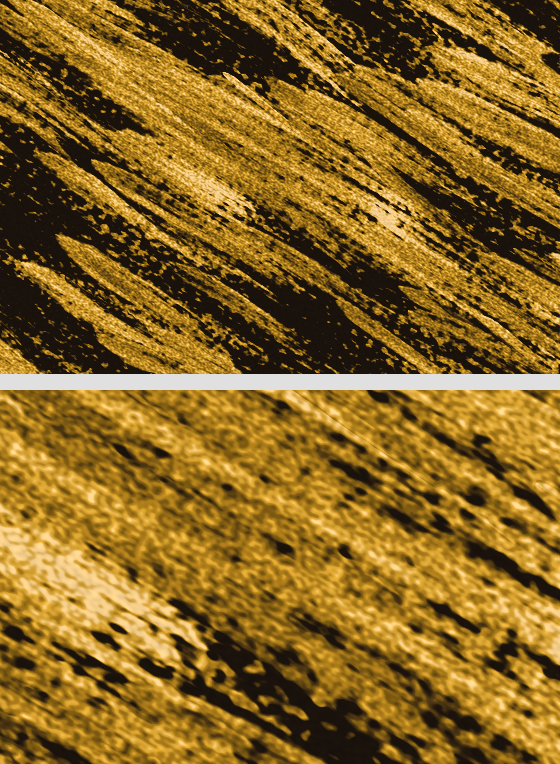
Top: the whole. Bottom: its middle third, enlarged.
Reproduce this texture procedurally as a Shadertoy shader.

```glsl
const float STROKE_ANGLE = 0.55;              // downward slope of the brushwork
const vec2  CELL_SIZE = vec2(0.85, 0.11);     // one stroke per cell, along and across
const int   LAYERS = 4;
const float BARE_SHARE = 0.35;                // share of black strokes
const float ACCENT_SHARE = 0.24;              // share of cells with a thin bright stroke
const vec2  BRISTLE_FREQ = vec2(2.6, 70.0);
const vec2  SPECKLE_FREQ = vec2(42.0, 66.0);
const vec2  GRAIN_FREQ = vec2(125.0, 205.0);
const vec2  BROAD_HEAD = vec2(0.17, 0.88);    // head of the widest stroke
const vec2  BROAD_SIZE = vec2(1.9, 0.12);
const vec2  GLARE_CENTER = vec2(1.045, 0.43);

const vec3 BLACK  = vec3(0.10, 0.07, 0.045);
const vec3 UMBER  = vec3(0.31, 0.22, 0.07);
const vec3 BRONZE = vec3(0.50, 0.36, 0.07);
const vec3 GOLD   = vec3(0.68, 0.49, 0.10);
const vec3 BRIGHT = vec3(0.85, 0.64, 0.19);
const vec3 CREAM  = vec3(0.95, 0.80, 0.54);

vec2 hash2(vec2 p) {
    vec3 h = fract(vec3(p.xyx) * vec3(0.1031, 0.1030, 0.0973));
    h += dot(h, h.yzx + 33.33);
    return fract((h.xx + h.yz) * h.zy);
}

float cornerSlope(vec2 cell, vec2 offset) {
    float angle = 6.2832 * hash2(cell).x;
    return dot(vec2(cos(angle), sin(angle)), offset);
}

float gradientNoise(vec2 p) {
    vec2 i = floor(p), f = p - i;
    vec2 w = f * f * f * (f * (f * 6.0 - 15.0) + 10.0);
    vec2 e = vec2(1.0, 0.0);
    return mix(mix(cornerSlope(i, f), cornerSlope(i + e, f - e), w.x),
               mix(cornerSlope(i + e.yx, f - e.yx), cornerSlope(i + 1.0, f - 1.0), w.x), w.y);
}

vec2 toStrokeSpace(vec2 p) {
    float c = cos(STROKE_ANGLE), s = sin(STROKE_ANGLE);
    return vec2(c * p.x - s * p.y, s * p.x + c * p.y);
}

float bristles(vec2 q) {
    vec2 hair = q * BRISTLE_FREQ;
    return 0.7 * gradientNoise(hair * vec2(1.0, 0.45)) + 0.7 * gradientNoise(hair + 31.0)
         + 0.5 * gradientNoise(hair * vec2(2.2, 2.3) + 57.0);
}

// Returns coverage and relative tone of a stroke that starts at the origin and dries along x
vec2 brushStroke(vec2 q, vec2 size, vec2 tiltBend, float seed, float speckle) {
    q.y += q.x * (tiltBend.y * q.x - tiltBend.x);
    float t = q.x / size.x;
    float side = q.y / size.y;
    float width = sqrt(clamp(q.x / (size.y * 3.5), 0.0, 1.0)) * (1.0 - 0.4 * t * t);
    float edge = width - abs(side);
    if (t < 0.0 || t > 1.25 || edge < -0.3) return vec2(0.0);

    float bristle = bristles(q + seed * 7.0);
    float rough = bristle + 0.75 * speckle;
    float load = 0.78 - 0.7 * t - 0.8 * t * t * t * t;
    float paint = min(edge * 2.5 - 0.1 + 0.45 * rough, load + rough);
    float coverage = smoothstep(-0.1, 0.32, paint);

    // Thick paint gathers in a ridge along the upper edge
    float ridge = smoothstep(0.3, 0.0, abs(edge - 0.2)) * step(0.0, side) * max(0.0, 1.0 - t);
    float tone = 0.42 * bristle + 0.24 * ridge - 0.2 * smoothstep(0.6, 0.0, paint);
    return vec2(coverage, tone);
}

// Paints one layer of scattered strokes over the tone so far
float paintLayer(float tone, vec2 uv, float layer, bool accent, float speckle, float residue) {
    vec2 shift = vec2(0.37, 0.61) * layer;
    vec2 home = floor(uv / CELL_SIZE + shift);
    for (int x = -2; x <= 0; x++)
    for (int y = -2; y <= 2; y++) {
        vec2 cell = home + vec2(x, y);
        vec2 key = cell + layer * 17.0 + 50.0;
        vec2 place = hash2(key), shape = hash2(key + 203.0), kind = hash2(key + 419.0);
        if (accent && kind.x > ACCENT_SHARE) continue;
        vec2 head = (cell + vec2(place.x, 0.25 + 0.5 * place.y) - shift) * CELL_SIZE;
        vec2 size = CELL_SIZE * mix(vec2(0.55, 0.17), vec2(1.0, 0.55), shape);
        if (accent) size *= vec2(0.8, 0.42);
        vec2 tiltBend = vec2(0.2 * (kind.y - 0.45), 0.11 * place.y);
        vec2 mark = brushStroke(uv - head, size, tiltBend, shape.x + kind.y, speckle);
        bool bare = !accent && kind.x < BARE_SHARE;
        float body = accent ? 0.8 : 0.5 + 0.28 * shape.y;
        tone = mix(tone, bare ? residue : body + mark.y, mark.x);
    }
    return tone;
}

vec3 goldRamp(float tone) {
    vec3 color = mix(BLACK, UMBER, smoothstep(0.0, 0.25, tone));
    color = mix(color, BRONZE, smoothstep(0.25, 0.45, tone));
    color = mix(color, GOLD, smoothstep(0.45, 0.65, tone));
    color = mix(color, BRIGHT, smoothstep(0.65, 0.83, tone));
    return mix(color, CREAM, smoothstep(0.83, 1.06, tone));
}

void mainImage(out vec4 fragColor, in vec2 fragCoord) {
    vec2 p = fragCoord / iResolution.y;
    vec2 uv = toStrokeSpace(p);
    vec2 broad = uv - toStrokeSpace(BROAD_HEAD);
    float speckle = gradientNoise(uv * SPECKLE_FREQ) + 0.5 * gradientNoise(uv * SPECKLE_FREQ * 2.1);
    float grain = gradientNoise(uv * GRAIN_FREQ) + 0.5 * gradientNoise(uv * GRAIN_FREQ * 0.47 + 7.0);
    uv.y += 0.03 * gradientNoise(uv * 2.3);

    // Thin dry paint left in the black gaps
    float patches = gradientNoise(uv * vec2(2.5, 9.0) + 13.0);
    float dry = 0.75 * bristles(uv + 3.0) + speckle + 0.9 * patches;
    float residue = 0.6 * smoothstep(0.2, 0.65, dry);

    // Scattered strokes, the broad stroke, then thin bright accents
    float tone = residue;
    for (int i = 0; i < LAYERS; i++) tone = paintLayer(tone, uv, float(i), false, speckle, residue);
    vec2 mark = brushStroke(broad, BROAD_SIZE, vec2(0.07, 0.04), 0.4, speckle);
    tone = mix(tone, 0.67 + mark.y, mark.x);
    tone = paintLayer(tone, uv, float(LAYERS), true, speckle, residue);

    // Metallic grain and the glare of a lamp
    float metal = smoothstep(0.05, 0.4, tone);
    vec2 g = toStrokeSpace(p - GLARE_CENTER) / vec2(0.075, 0.06);
    tone += metal * (0.36 * grain + 0.1 * speckle + 0.15 * patches + 0.38 * exp(-dot(g, g)));
    vec3 color = goldRamp(tone) * (1.0 + 0.14 * grain);
    fragColor = vec4(clamp(color, 0.0, 1.0), 1.0);
}
```
